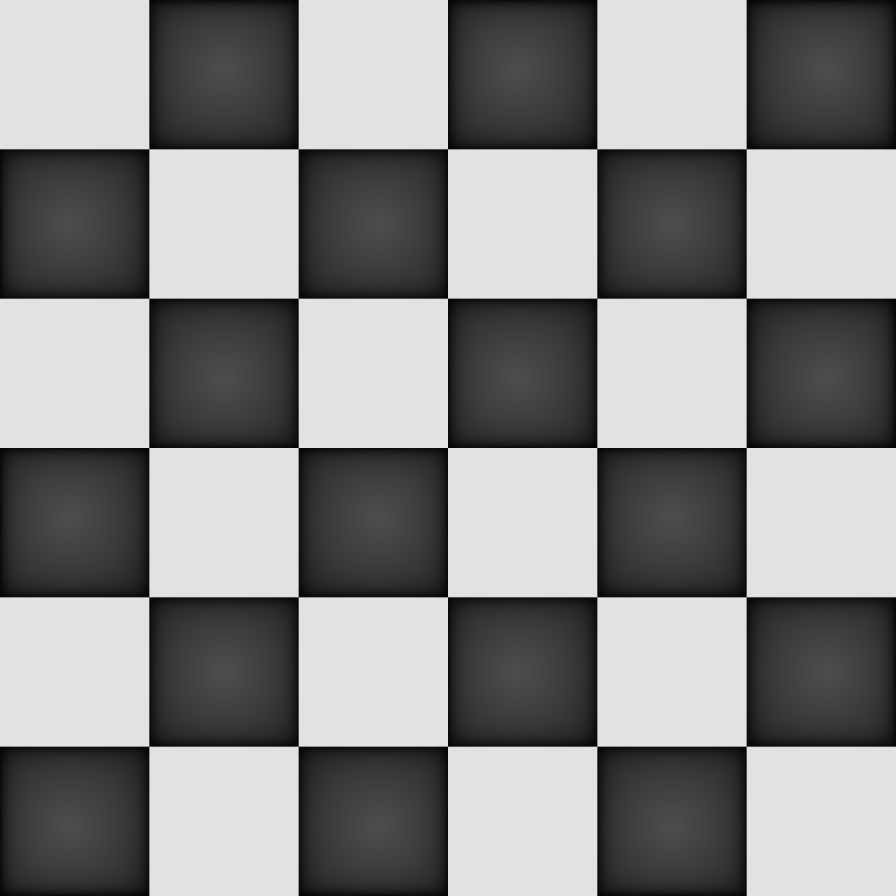
This pattern is drawn by a WebGL 2 fragment shader. Its source:

```glsl
#version 300 es
precision highp float;
// Checkerboard of flat pale squares and dark squares lit by a soft central glow.
// Dark squares fade along a cone from the glow and darken sharply at their rims.
// The glow drifts slightly in a three-cell cycle, so the board tiles exactly.

uniform vec2 u_resolution;
out vec4 fragColor;

const float CELLS = 6.0;           // squares across and down, a multiple of DRIFT_CYCLE
const float DRIFT_CYCLE = 3.0;     // squares before the glow drift repeats
const float DRIFT_STEP = 0.033;    // glow shift per square, in cells
const vec3 PALE = vec3(0.887);
const vec3 GLOW = vec3(0.305);     // dark square at the glow centre
const float GLOW_FALLOFF = 0.21;   // brightness lost per cell of distance
const float RIM_LEVEL = 0.2;       // share of brightness left at the rim
const float RIM_WIDTH = 0.05;      // decay length of the rim shadow, in cells

// Shadow factor for the distance to the nearest vertical and horizontal edge
float rimShadow(vec2 edge) {
    vec2 light = mix(vec2(1.0), vec2(RIM_LEVEL), exp(-edge / RIM_WIDTH));
    return light.x * light.y;
}

vec3 darkSquare(vec2 cell, vec2 local, vec2 edge) {
    vec2 centre = 0.5 + DRIFT_STEP * (mod(cell, DRIFT_CYCLE) - 1.0);
    vec3 glow = GLOW - GLOW_FALLOFF * distance(local, centre);
    return glow * rimShadow(edge);
}

// Antialiased share of the pale colour: 0 on even squares, 1 on odd ones
float paleCoverage(vec2 cell, vec2 edge, vec2 pixel) {
    vec2 side = 1.0 - 2.0 * mod(cell, 2.0);
    vec2 wave = side * clamp(2.0 * edge / pixel, 0.0, 1.0);
    return 0.5 - 0.5 * wave.x * wave.y;
}

void main() {
    vec2 grid = gl_FragCoord.xy / u_resolution * CELLS;
    vec2 pixel = CELLS / u_resolution;
    vec2 cell = floor(grid);
    vec2 local = fract(grid);
    vec2 edge = min(local, 1.0 - local);

    vec3 colour = mix(darkSquare(cell, local, edge), PALE, paleCoverage(cell, edge, pixel));
    fragColor = vec4(colour, 1.0);
}
```
